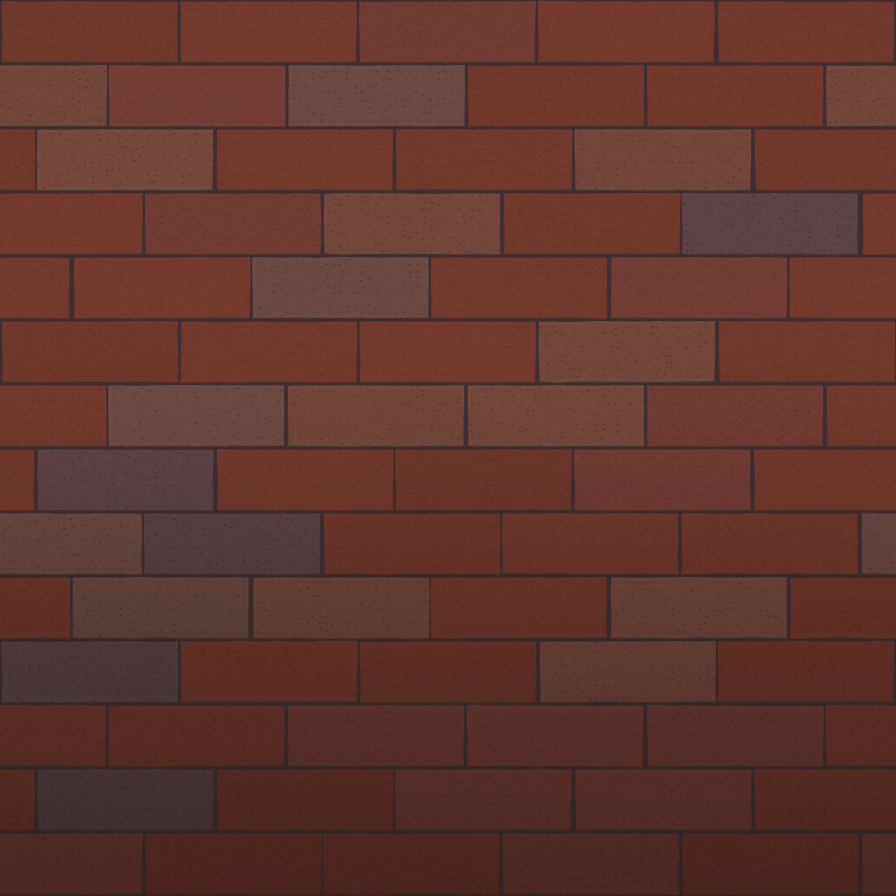
This texture is drawn by a Shadertoy shader. Its source:

```glsl
// A running-bond brick wall: 14 courses of 5 bricks, each course shifted by 0.6 brick.
// Slightly uneven boxes sit in dark mortar; a modular cube deals out the clay colours,
// and integer hashes add chips, specks and grain under a light that fades downward.

const float COLUMNS = 5.0;
const float ROWS = 14.0;
const float COURSE_SHIFT = 0.6;
const float JOINT_HALF = 0.0019;     // half width of the mortar
const float JOINT_JITTER = 0.0011;   // how far a brick may slip sideways
const float EDGE_WOBBLE = 0.0005;
const float EDGE_SHADE_WIDTH = 0.002;
const float SPECK_CELLS = 130.0;
const float SPECK_RADIUS = 0.0011;
const float SPECK_CHANCE = 0.5;
const float GRAIN_CELLS = 380.0;
const float GRAIN_AMOUNT = 0.035;
const float BOTTOM_LIGHT = 0.64;

const vec3 MORTAR = vec3(0.255, 0.180, 0.188);
const vec3 RED    = vec3(0.445, 0.220, 0.172);
const vec3 ROSE   = vec3(0.445, 0.235, 0.202);
const vec3 TAN    = vec3(0.450, 0.280, 0.230);
const vec3 UMBER  = vec3(0.420, 0.288, 0.262);
const vec3 PLUM   = vec3(0.370, 0.262, 0.277);

// Integer hash of a lattice point, two values in 0..1
vec2 hash2(vec2 p) {
    uvec2 q = uvec2(ivec2(p)) * uvec2(1597u, 3571u);
    uint n = (q.x ^ (q.y << 7)) * 747796u + 2891u;
    n = (n ^ (n >> 15)) * 277803u;
    n = (n ^ (n >> 13)) * 668265u;
    n ^= n >> 16;
    return vec2(n & 65535u, (n >> 8) & 65535u) / 65535.0;
}

float valueNoise(vec2 p) {
    vec2 i = floor(p), f = fract(p);
    f = f * f * (3.0 - 2.0 * f);
    float low = mix(hash2(i).x, hash2(i + vec2(1, 0)).x, f.x);
    float high = mix(hash2(i + vec2(0, 1)).x, hash2(i + vec2(1, 1)).x, f.x);
    return mix(low, high, f.y);
}

float boxDistance(vec2 p, vec2 halfSize) {
    vec2 d = abs(p) - halfSize;
    return length(max(d, 0.0)) + min(max(d.x, d.y), 0.0);
}

// Cubing modulo the prime 71 shuffles 1..70, so each colour keeps a fixed share
float brickRank(vec2 id) {
    uint n = uint(mod(id.y * COLUMNS + id.x + 28.0, 70.0)) + 1u;
    return float((n * n * n) % 71u);
}

vec3 clayColor(float rank) {
    if (rank > 65.5) return PLUM;
    if (rank > 60.5) return UMBER;
    if (rank > 50.5) return TAN;
    return rank > 37.5 ? ROSE : RED;
}

// Small dark pits, one at most per cell
float specks(vec2 p, float pixel) {
    vec2 cell = floor(p * SPECK_CELLS);
    vec2 rnd = hash2(cell + 400.0);
    vec2 center = (cell + 0.25 + 0.5 * hash2(cell + 900.0)) / SPECK_CELLS;
    float d = length((p - center) * vec2(0.8, 1.2)) - SPECK_RADIUS * (0.5 + 0.5 * rnd.y);
    return step(rnd.x, SPECK_CHANCE) * (1.0 - smoothstep(-pixel, pixel, d));
}

void mainImage(out vec4 fragColor, in vec2 fragCoord) {
    vec2 uv = fragCoord / iResolution.xy;
    float pixel = 1.0 / min(iResolution.x, iResolution.y);

    // Brick lattice, with courses counted from the top
    float row = floor((1.0 - uv.y) * ROWS);
    vec2 grid = vec2(uv.x * COLUMNS - COURSE_SHIFT * row, uv.y * ROWS);
    vec2 id = vec2(mod(floor(grid.x), COLUMNS), row);
    vec2 size = 1.0 / vec2(COLUMNS, ROWS);
    vec2 local = (fract(grid) - 0.5) * size;

    // Uneven brick outline: slip, tilt and wobble
    vec2 slip = hash2(id + 17.0) - 0.5;
    vec2 tilt = hash2(id + 53.0) - 0.5;
    vec2 p = local - slip * JOINT_JITTER * vec2(2.0, 0.5);
    p += tilt * vec2(0.012, 0.006) * local.yx;
    float wobble = (valueNoise(uv * 45.0 + 31.0) - 0.5) * 2.0 * EDGE_WOBBLE;
    float d = boxDistance(p, 0.5 * size - JOINT_HALF) + wobble;
    float brickMask = 1.0 - smoothstep(-0.7 * pixel, 0.7 * pixel, d);

    // Clay: tint, pits and a faint worn rim
    float rank = brickRank(id);
    vec3 brick = clayColor(rank) * (0.98 + 0.04 * hash2(id + 91.0).x);
    float rough = mix(0.13, 0.24, smoothstep(37.0, 55.0, rank));
    brick *= 1.0 - rough * specks(uv, pixel);
    brick *= 1.0 + GRAIN_AMOUNT * (valueNoise(uv * GRAIN_CELLS) - 0.5);
    float rim = smoothstep(-EDGE_SHADE_WIDTH, 0.0, d);
    brick *= 1.0 + 0.06 * rim * sign(p.y);

    // Light falls off toward the foot of the wall, less so in the joints
    float light = mix(BOTTOM_LIGHT, 1.0, smoothstep(-0.1, 0.65, uv.y));
    vec3 color = mix(MORTAR * mix(1.0, light, 0.7), brick * light, brickMask);
    fragColor = vec4(color, 1.0);
}
```
